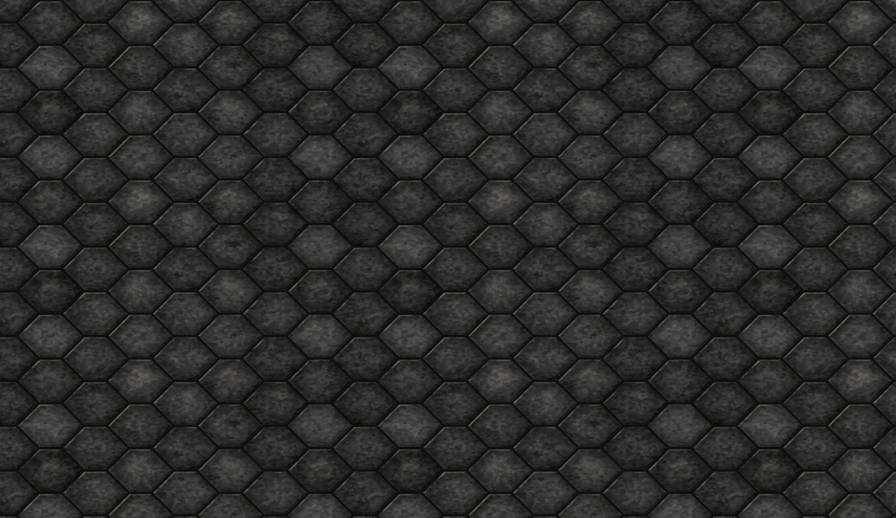
This pattern is drawn by a WebGL 2 fragment shader. Its source:

```glsl
#version 300 es
precision highp float;
// Worn dark stone paving of wide hexagons with thin bright edges and narrow black joints.

uniform vec2 u_resolution;
out vec4 outColor;

const float TAU = 6.2831853;
const vec2 PITCH = vec2(0.0502, 0.0500);       // column and row step as shares of canvas width
const vec2 ORIGIN = vec2(0.0560, 0.0);         // first column, from the top left
const vec2 PERIOD = vec2(8.0, 4.0);            // columns and rows before the wear repeats
const vec2 SLANT = vec2(0.7071, 0.7071);       // normal of the slanted sides
const float SLANT_REACH = 0.5303;              // centre to slanted side
const float JOINT = 0.022;                     // half width of the joint
const float BEVEL = 0.024;                     // width of the lit edge
const vec2 FINE_CELLS = vec2(112.0, 80.0);     // grain cells per period, longer across
const vec2 COARSE_CELLS = vec2(48.0, 36.0);
const vec2 LIGHT = vec2(-0.80, -0.60);         // towards the light, y down
const vec3 JOINT_COLOR = vec3(0.050, 0.050, 0.046);
const vec3 STONE_COLOR = vec3(0.207, 0.207, 0.204);
const vec3 RUST_TINT = vec3(0.040, 0.015, -0.010);
const vec3 MOSS_TINT = vec3(-0.008, 0.008, -0.018);
const vec3 STEEL_TINT = vec3(-0.004, 0.000, 0.005);

float hash(vec2 p) {
  vec3 h = fract(vec3(p.xyx) * 0.1031);
  h += dot(h, h.yzx + 33.33);
  return fract((h.x + h.y) * h.z);
}

// Signed distance to a stone, negative inside.
float hexagon(vec2 q) {
  vec2 a = abs(q);
  return max(a.y - 0.5, dot(a, SLANT) - SLANT_REACH);
}

// Layered warped sines; the integer matrix keeps them periodic.
float mottle(vec2 t, float phase) {
  float sum = 0.0, amplitude = 0.5;
  for (int i = 0; i < 5; i++) {
    sum += amplitude * sin(t.x + phase + 1.4 * sin(t.y + 2.1 * phase)) * cos(t.y - phase);
    t = mat2(2.0, 1.0, -1.0, 2.0) * t;
    phase += 1.7 + float(i);
    amplitude *= 0.72;
  }
  return sum;
}

// Smooth cellular noise on a wrapped grid, about -0.5 to 0.5.
float grain(vec2 g, vec2 cells) {
  vec2 cell = floor(g), total = vec2(0.0);
  for (int y = -1; y <= 1; y++)
    for (int x = -1; x <= 1; x++) {
      vec2 c = cell + vec2(x, y);
      vec2 id = mod(c, cells);
      vec2 away = c + vec2(hash(id + 3.7), hash(id + 91.3)) - g;
      float weight = exp(-7.0 * dot(away, away));
      total += weight * vec2(hash(id + 47.1) - 0.5, 1.0);
    }
  return total.x / total.y;
}

void main() {
  vec2 p = vec2(gl_FragCoord.x, u_resolution.y - gl_FragCoord.y) / u_resolution.x;
  vec2 s = (p - ORIGIN) / PITCH;
  float pixel = 1.0 / (PITCH.y * u_resolution.x);

  // Nearest stone among the even and odd columns
  vec2 idA = vec2(2.0 * floor(s.x * 0.5 + 0.5), floor(s.y));
  vec2 idB = vec2(2.0 * floor(s.x * 0.5) + 1.0, floor(s.y + 0.5));
  vec2 qA = s - idA - vec2(0.0, 0.5), qB = s - idB;
  bool even = hexagon(qA) < hexagon(qB);
  vec2 q = even ? qA : qB;
  vec2 id = mod(even ? idA : idB, PERIOD);
  float depth = -hexagon(q);

  // Worn face: tone of each stone, stains, coarse and fine grain
  vec2 wrapped = s * TAU / PERIOD;
  float stain = mottle(wrapped * vec2(4.0, 2.0), 0.6);
  float dirt = mottle(wrapped * vec2(3.0, 2.0), 4.1);
  float fine = grain(s * FINE_CELLS / PERIOD, FINE_CELLS);
  float coarse = grain(s * COARSE_CELLS / PERIOD, COARSE_CELLS);
  float alternate = even ? 2.0 * mod(id.y, 2.0) - 1.0 : -0.6;
  float tone = 0.026 * alternate * (0.7 + cos((id.x + 1.0) * TAU / PERIOD.x))
             + 0.034 * (hash(id + 12.0) - 0.5);
  float centre = smoothstep(0.02, 0.36, depth);
  vec3 color = STONE_COLOR + tone + 0.042 * stain * (0.4 + 0.6 * centre);
  color += 0.100 * fine + 0.040 * coarse;
  color *= mix(0.70, 1.15, centre);
  color -= 0.040 * smoothstep(0.2, 0.9, dirt);

  // Rust in the middle, moss at the rim, a cool cast between
  color += RUST_TINT * smoothstep(0.05, 0.30, coarse) * smoothstep(-0.1, 0.6, stain) * centre;
  color += MOSS_TINT * (1.0 - centre) * smoothstep(0.0, 0.6, dirt);
  color += STEEL_TINT * smoothstep(0.1, 0.7, -stain);

  // Bevel, unevenly worn, brightest on the sides that face the light
  bool flatSide = abs(q.y) - 0.5 > dot(abs(q), SLANT) - SLANT_REACH;
  vec2 normal = sign(q) * (flatSide ? vec2(0.0, 1.0) : SLANT);
  float lit = dot(normal, LIGHT);
  float edge = 1.0 - smoothstep(0.0, BEVEL * 0.5 + pixel, abs(depth - JOINT - BEVEL));
  float wear = smoothstep(-0.7, 0.7, dirt + 0.5 * coarse);
  color += edge * (lit > 0.0 ? 0.25 * lit * wear : 0.055 * lit);

  // Dark joint
  float stone = smoothstep(JOINT - 0.7 * pixel, JOINT + 0.7 * pixel, depth);
  color = mix(JOINT_COLOR, color, stone);
  outColor = vec4(clamp(color, 0.0, 1.0), 1.0);
}
```
